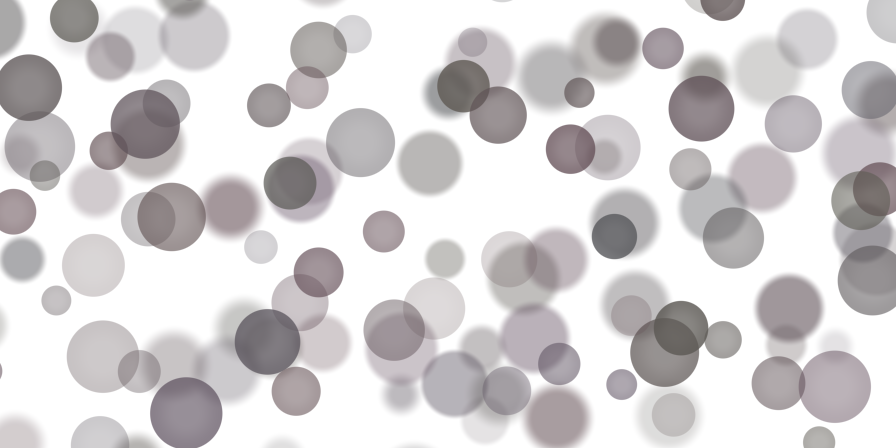
Write a Shadertoy shader that draws this background.

```glsl
// Scattered translucent grey discs on white, blurred ones behind sharp ones.

// Integer hash: three uniform values in 0..1 per disc and stream.
vec3 hash3(int id, int stream) {
    uvec3 v = uvec3(id, stream, id + 71 * stream) * 1664525u + 1013904223u;
    v.x += v.y * v.z; v.y += v.z * v.x; v.z += v.x * v.y;
    v ^= v >> 16u;
    v.x += v.y * v.z; v.y += v.z * v.x; v.z += v.x * v.y;
    return vec3(v >> 8u) * exp2(-24.0);
}

// Muted tint between mauve and olive, leaning to violet or grey.
vec3 discTint(vec3 rnd) {
    vec3 tint = mix(vec3(0.40, 0.30, 0.33), vec3(0.36, 0.355, 0.32), rnd.x);
    return tint + vec3(-0.02, 0.0, 0.06) * rnd.y * rnd.y;
}

// Opacity profile of a disc: soft edge, and a slightly denser rim if sharp.
float discCover(float dist, float radius, float blur, bool sharp) {
    float cover = 1.0 - smoothstep(radius - blur, radius + blur, dist);
    float rim = smoothstep(0.3, 1.0, dist / radius);
    return cover * (sharp ? 0.92 + 0.12 * rim : 1.0);
}

void mainImage(out vec4 fragColor, in vec2 fragCoord) {
    vec2 p = fragCoord / iResolution.y;
    float aspect = iResolution.x / iResolution.y;
    float pixel = 0.75 / iResolution.y;
    vec3 color = vec3(1.0);

    for (int i = 0; i < 128; i++) {
        vec3 place = hash3(i, 1);
        vec3 look = hash3(i, 2);
        bool sharp = i >= 60;

        // Shuffled 16 by 8 grid, jittered beyond its cells, overhanging the canvas
        int slot = (i * 37) % 128;
        vec2 cell = vec2(slot % 16, slot / 16) + 0.5 + 1.8 * (place.xy - 0.5);
        vec2 center = mix(vec2(-0.05), vec2(aspect, 1.0) + 0.05, cell / vec2(16, 8));

        // Size, softness and strength
        float radius = mix(0.031, 0.081, sharp ? place.z : sqrt(place.z));
        float blur = sharp ? pixel : max(pixel, mix(0.007, 0.022, look.z));
        float strength = sharp ? mix(0.22, 0.80, look.x) : mix(0.15, 0.60, look.x);

        float cover = discCover(length(p - center), radius, blur, sharp);
        color = mix(color, discTint(hash3(i, 3)), strength * cover);
    }
    fragColor = vec4(color, 1.0);
}
```
